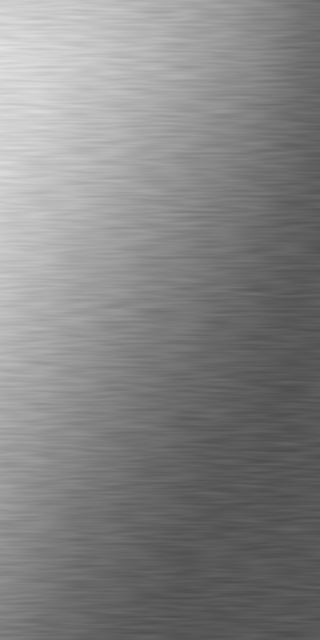
This texture is drawn by a Shadertoy shader. Its source:

```glsl
// Brushed steel: a diagonal sheen fades from the upper left to the lower right,
// overlaid with fine horizontal brush marks. The marks are layers of gradient
// noise stretched along x, with a slight wander so they are not quite straight.

const float DARK_TONE = 0.342;
const float LIGHT_TONE = 0.865;
const float SHEEN_START = -0.05;      // along the diagonal, 0 = upper left
const float SHEEN_END = 1.57;         // 2 = lower right
const float EDGE_SHADE = 0.3;         // fading of the sheen at the right edge
const float TOP_SHADE = 0.1;          // fading of the sheen at the top edge
const float STREAK_CONTRAST = 0.11;
const vec2 FINE_STREAKS = vec2(18.0, 239.0);  // cells per canvas height
const vec2 LAYER_SCALE = vec2(0.85, 0.7);     // frequency ratio of layers
const int LAYERS = 3;
const float LAYER_FADE = 0.6;
const vec2 WANDER_CELLS = vec2(12.0, 40.0);
const float WANDER = 0.002;

// Integer hash giving a unit gradient for each lattice point
vec2 latticeGradient(ivec2 cell) {
    uint h = uint(cell.x) * 374761393u + uint(cell.y) * 668265263u;
    h = (h ^ (h >> 13)) * 1274126177u;
    h = (h ^ (h >> 15)) * 2246822519u;
    h ^= h >> 16;
    float angle = float(h & 65535u) / 65536.0 * 6.28319;
    return vec2(cos(angle), sin(angle));
}

// Gradient noise, roughly -0.7 to 0.7
float gradientNoise(vec2 p) {
    ivec2 cell = ivec2(floor(p));
    vec2 f = fract(p);
    vec2 blend = f * f * f * (f * (f * 6.0 - 15.0) + 10.0);
    float a = dot(latticeGradient(cell), f);
    float b = dot(latticeGradient(cell + ivec2(1, 0)), f - vec2(1.0, 0.0));
    float c = dot(latticeGradient(cell + ivec2(0, 1)), f - vec2(0.0, 1.0));
    float d = dot(latticeGradient(cell + ivec2(1, 1)), f - vec2(1.0, 1.0));
    return mix(mix(a, b, blend.x), mix(c, d, blend.x), blend.y);
}

// Brush marks: stretched layers, from fine hairs to wider strokes
float brushStreaks(vec2 p) {
    p.y += WANDER * gradientNoise(p * WANDER_CELLS + 7.3);
    vec2 cells = FINE_STREAKS;
    float weight = 1.0, sum = 0.0, total = 0.0;
    for (int i = 0; i < LAYERS; i++) {
        vec2 offset = vec2(17.31, 43.77) * float(i + 1);
        sum += weight * gradientNoise(p * cells + offset);
        total += weight;
        cells *= LAYER_SCALE;
        weight *= LAYER_FADE;
    }
    return sum / total;
}

// Broad reflected light, 0 in shade to 1 in full light
float diagonalSheen(vec2 uv) {
    float diagonal = uv.x + 1.0 - uv.y;
    float light = 1.0 - smoothstep(SHEEN_START, SHEEN_END, diagonal);
    light *= 1.0 - EDGE_SHADE * smoothstep(0.78, 1.0, uv.x);
    return light * (1.0 - TOP_SHADE * smoothstep(0.9, 1.0, uv.y));
}

void mainImage(out vec4 fragColor, in vec2 fragCoord) {
    vec2 uv = fragCoord / iResolution.xy;
    vec2 p = fragCoord / iResolution.y;

    float tone = mix(DARK_TONE, LIGHT_TONE, diagonalSheen(uv));
    tone += STREAK_CONTRAST * brushStreaks(p) * mix(0.75, 1.1, tone);

    fragColor = vec4(vec3(clamp(tone, 0.0, 1.0)), 1.0);
}
```
